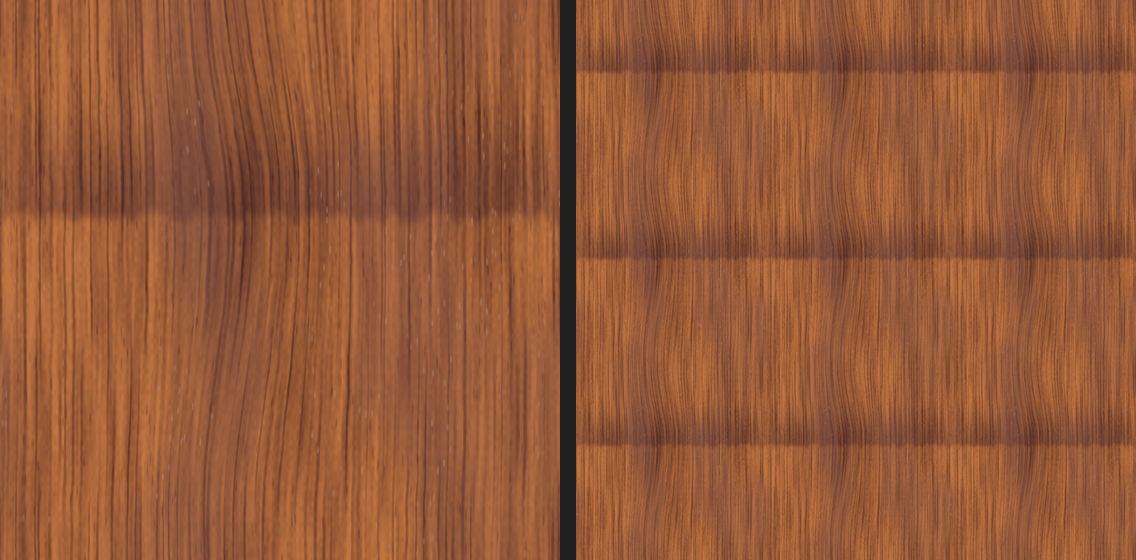
Left, the tile; right, the same tile 3 across and 3 down.
Reproduce this texture procedurally as a WebGL 1 fragment shader.

```glsl
precision highp float;
// Seamless reddish-brown wood with upright grain, dark pores and a shadowed cross band.
uniform vec2 u_resolution;

const vec3 DARK_WOOD = vec3(0.34, 0.175, 0.135);
const vec3 LIGHT_WOOD = vec3(0.73, 0.44, 0.245);
const vec3 MAUVE = vec3(0.52, 0.34, 0.30);
const vec3 PALE_FLECK = vec3(0.68, 0.54, 0.46);
const float BASE_TONE = 0.76;
const float LINE_COUNT = 72.0;
const float LINE_DEPTH = 0.42;
const float BAND_EDGE = 0.61;    // sharp lower edge of the cross band
const float BAND_HEIGHT = 0.25;
const float BAND_DEPTH = 0.34;
const float HEART_X = 0.39;      // centre of the dark upright streak
const float HEART_WIDTH = 0.075;
const float HEART_DEPTH = 0.36;
const float LEAN = 0.022;
const float TAU = 6.2831853;

float hash(vec2 p) {
  return fract(sin(dot(p, vec2(127.1, 311.7))) * 43758.5453);
}

// Value noise that repeats after one unit of p, with whole cell counts.
float noise(vec2 p, vec2 cells, float seed) {
  p *= cells;
  vec2 i = floor(p);
  vec2 f = fract(p);
  f = f * f * (3.0 - 2.0 * f);
  vec2 a = mod(i, cells) + seed;
  vec2 b = mod(i + 1.0, cells) + seed;
  return mix(mix(hash(a), hash(vec2(b.x, a.y)), f.x),
             mix(hash(vec2(a.x, b.y)), hash(b), f.x), f.y);
}

float centred(vec2 p, vec2 cells, float seed) {
  return noise(p, cells, seed) - 0.5;
}

// Soft bump around a column, wrapped across the side edges.
float columnBump(float x, float centre, float width) {
  float d = (fract(x - centre + 0.5) - 0.5) / width;
  return exp(-d * d);
}

// Long dark growth lines, each fading in and out along its length.
float growthLines(vec2 p, float pixel) {
  float column = floor(p.x * LINE_COUNT);
  float ink = 0.0;
  for (int k = -1; k <= 1; k++) {
    float cell = column + float(k);
    float id = mod(cell, LINE_COUNT);
    float centre = (cell + 0.15 + 0.7 * hash(vec2(id, 3.7))) / LINE_COUNT;
    float thick = hash(vec2(id, 8.3));
    float width = 0.0010 + 0.0024 * thick * thick;
    float fade = noise(vec2(id / LINE_COUNT + 0.0001, p.y), vec2(LINE_COUNT, 4.0), 11.0);
    float d = abs(p.x - centre);
    float line = 1.0 - smoothstep(width * 0.3, width + pixel, d);
    ink = max(ink, line * smoothstep(0.2, 0.8, fade));
  }
  return ink;
}

// Short upright dashes, one possible in each cell.
float dashes(vec2 p, vec2 cells, float seed, float density) {
  vec2 q = p * cells;
  q.y += 7.0 * hash(vec2(mod(floor(q.x), cells.x), seed));
  vec2 id = mod(floor(q), cells);
  vec2 d = abs(fract(q) - 0.5);
  float shape = (1.0 - smoothstep(0.1, 0.48, d.x)) * (1.0 - smoothstep(0.1, 0.5, d.y));
  return shape * step(1.0 - density, hash(id + seed));
}

void main() {
  vec2 uv = gl_FragCoord.xy / u_resolution;
  float pixel = 1.0 / min(u_resolution.x, u_resolution.y);

  // Bend the grain gently, most of all beside the dark streak.
  vec2 p = uv;
  p.x -= LEAN * columnBump(uv.x, 0.43, 0.13) * sin(TAU * (uv.y - 0.33));
  p.x += 0.012 * centred(uv, vec2(4.0, 3.0), 2.0);
  p.x += 0.0022 * centred(uv, vec2(22.0, 20.0), 5.0);

  // Grain from broad tones down to fine fibres.
  float tone = BASE_TONE;
  tone += 0.26 * centred(p, vec2(5.0, 2.0), 17.0);
  tone += 0.26 * centred(p, vec2(26.0, 2.0), 23.0);
  tone += 0.38 * centred(p, vec2(92.0, 4.0), 31.0);
  tone += 0.36 * centred(p, vec2(210.0, 9.0), 43.0);
  tone += 0.16 * centred(p, vec2(250.0, 110.0), 59.0);

  // Cross band: ragged sharp edge below, long fade above.
  float edge = BAND_EDGE + 0.022 * centred(p, vec2(60.0, 1.0), 67.0);
  float band = smoothstep(edge - 0.012, edge + 0.016, uv.y);
  band *= 1.0 - smoothstep(BAND_EDGE, BAND_EDGE + BAND_HEIGHT, uv.y);
  band *= 0.7 + 0.6 * noise(uv, vec2(6.0, 2.0), 71.0);

  // Dark upright streak, strongest near the band.
  float heart = columnBump(p.x, HEART_X, HEART_WIDTH);
  heart *= 0.6 + 0.4 * cos(TAU * (uv.y - 0.63));
  heart *= 0.65 + 0.7 * noise(p, vec2(16.0, 4.0), 83.0);

  tone -= BAND_DEPTH * band + HEART_DEPTH * heart;
  tone -= LINE_DEPTH * growthLines(p, pixel);
  tone -= 0.24 * dashes(p, vec2(190.0, 34.0), 97.0, 0.07);

  vec3 colour = mix(DARK_WOOD, LIGHT_WOOD, clamp(tone, -0.1, 1.06));
  float mauve = smoothstep(0.45, 0.9, noise(p, vec2(9.0, 3.0), 103.0));
  colour = mix(colour, MAUVE, 0.28 * mauve + 0.16 * clamp(heart + band, 0.0, 1.0));

  // Pale mineral flecks gathered in patches.
  float patches = smoothstep(0.35, 0.8, noise(p, vec2(14.0, 4.0), 109.0));
  float fleck = dashes(p, vec2(180.0, 56.0), 127.0, 0.06) * patches;
  colour = mix(colour, PALE_FLECK, 0.5 * fleck);

  gl_FragColor = vec4(colour, 1.0);
}
```
